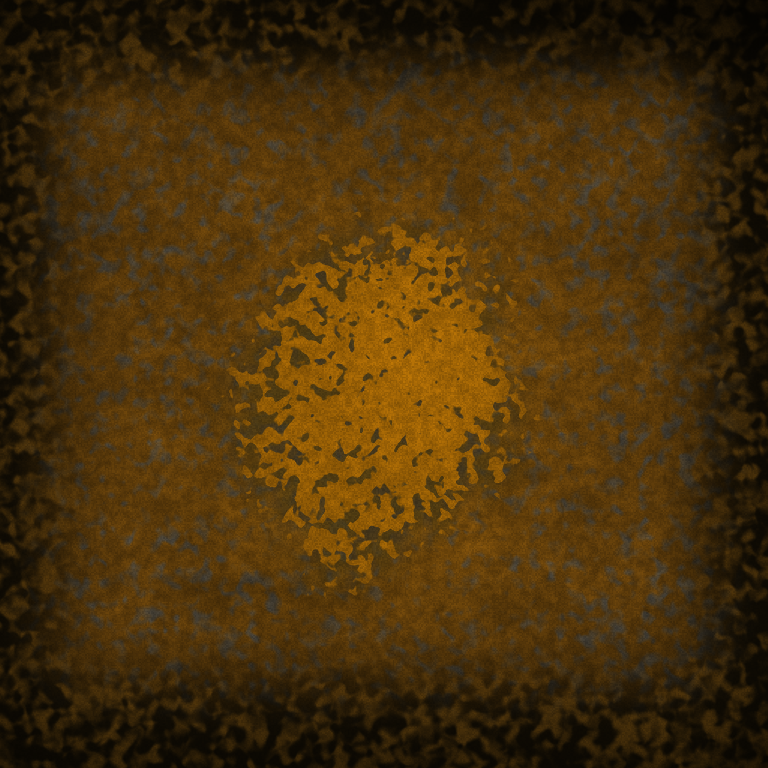
Give the GLSL for this texture, as a Shadertoy shader.

```glsl
// Rusted metal plate: soft orange corrosion over grey steel, fading to a dark rim.
// Small blotches come from lightly bent value noise; in an elliptical core they
// turn crisp and bright, while a rounded box mask shades the border.

const vec3 STEEL = vec3(0.285, 0.265, 0.225);
const vec3 RUST_DULL = vec3(0.37, 0.235, 0.040);
const vec3 RUST_BRIGHT = vec3(0.60, 0.375, 0.020);
const vec3 PIT = vec3(0.27, 0.215, 0.075);

float hash(vec2 p) {
    vec3 q = fract(vec3(p.xyx) * 0.1031);
    q += dot(q, q.yzx + 33.33);
    return fract((q.x + q.y) * q.z);
}

float valueNoise(vec2 p) {
    vec2 cell = floor(p);
    vec2 f = fract(p);
    f = f * f * (3.0 - 2.0 * f);
    float low = mix(hash(cell), hash(cell + vec2(1.0, 0.0)), f.x);
    float high = mix(hash(cell + vec2(0.0, 1.0)), hash(cell + vec2(1.0)), f.x);
    return mix(low, high, f.y);
}

float fbm(vec2 p) {
    float sum = 0.0;
    float weight = 0.55;
    for (int i = 0; i < 4; i++) {
        sum += weight * valueNoise(p);
        p = mat2(0.8, 0.6, -0.6, 0.8) * p * 2.03 + 17.3;
        weight *= 0.5;
    }
    return sum;
}

// Rotated noise with slightly bent outlines hides the lattice.
float blotches(vec2 p, float frequency) {
    vec2 q = mat2(0.8, 0.6, -0.6, 0.8) * p * frequency;
    vec2 bend = vec2(valueNoise(q * 0.9 + 31.0), valueNoise(q * 0.9 + 73.0)) - 0.5;
    q += bend * 0.7;
    return 0.75 * valueNoise(q) + 0.25 * valueNoise(q * 1.8 + 11.0);
}

float roundedBox(vec2 p, vec2 halfSize, float radius) {
    vec2 d = abs(p) - halfSize + radius;
    return length(max(d, 0.0)) + min(max(d.x, d.y), 0.0) - radius;
}

float spot(vec2 p, vec2 centre, vec2 size) {
    vec2 d = (p - centre) / size;
    return exp(-dot(d, d));
}

void mainImage(out vec4 fragColor, in vec2 fragCoord) {
    vec2 uv = fragCoord / iResolution.xy;
    float cloud = fbm(uv * 7.0 + 4.0) - 0.5;
    float mottling = fbm(uv * 26.0 + 51.0) - 0.5;

    // Large masks: lit plate and core
    float box = roundedBox(uv - vec2(0.495, 0.508), vec2(0.435, 0.405), 0.09);
    float plate = 1.0 - smoothstep(-0.070, 0.055, box + cloud * 0.03 + mottling * 0.03);
    vec2 fromCore = (uv - vec2(0.495, 0.480)) / vec2(0.185, 0.225);
    fromCore.x -= 0.12 * fromCore.y;
    float coreDistance = length(fromCore) + cloud * 0.35 + mottling * 0.35;
    float glow = exp(-0.70 * dot(fromCore, fromCore));
    float brightSpot = spot(uv, vec2(0.545, 0.535), vec2(0.13, 0.17));

    // Fine pits gather in two small clusters
    float cluster = spot(uv, vec2(0.590, 0.357), vec2(0.045, 0.028))
                  + spot(uv, vec2(0.488, 0.657), vec2(0.028, 0.024));
    float coarse = blotches(uv, 92.0);
    float fine = blotches(uv + 3.0, 150.0);

    // Surrounding corrosion: diffuse, thinner to the right and at the rim
    float thin = 0.06 * smoothstep(0.60, 0.90, uv.x) + 0.06 * smoothstep(-0.14, 0.0, box);
    float softRust = smoothstep(0.05, 0.55, coarse - thin + cloud * 0.22 + 0.03 + glow * 0.06);
    vec3 dull = mix(RUST_DULL, RUST_BRIGHT, 0.35 * glow);
    vec3 surround = mix(STEEL, dull, softRust);
    surround *= 0.98 + cloud * 0.25 + mottling * 0.25;
    surround *= 0.82 + 0.32 * blotches(uv + 9.0, 105.0);
    surround *= mix(0.82, 1.0, smoothstep(0.02, -0.20, box));

    // Core corrosion: crisp flakes that thin out into the surroundings
    float core = 1.0 - smoothstep(0.70, 1.15, coreDistance);
    float flakeField = mix(blotches(uv + 5.0, 98.0), fine, clamp(cluster + 0.15, 0.0, 1.0));
    float level = 0.36 - 0.07 * brightSpot + 0.10 * cluster + 0.04 * smoothstep(0.5, 0.3, uv.y);
    level += 0.50 * smoothstep(0.62, 1.25, coreDistance);
    float flakes = smoothstep(level - 0.045, level + 0.045, flakeField + cloud * 0.12);
    float depth = smoothstep(0.45, 0.75, valueNoise(uv * 70.0 + 8.0));
    vec3 pit = mix(PIT, vec3(0.20, 0.185, 0.145), depth * 0.8);
    pit = mix(pit, surround, 0.25);
    vec3 bright = RUST_BRIGHT * (0.83 + 0.12 * brightSpot + 0.20 * valueNoise(uv * 110.0 + 40.0));
    vec3 base = mix(surround, pit, core);
    float reach = 1.0 - smoothstep(1.05, 1.35, coreDistance);
    bright = mix(dull * 1.1, bright, 0.45 + 0.55 * core);
    vec3 lit = mix(base, bright, flakes * reach);

    // Dark rim with faint rust crumbs
    float crumbs = smoothstep(0.28, 0.90, blotches(uv + 7.0, 88.0) + cloud * 0.25);
    float rimFade = mix(0.60, 1.0, smoothstep(0.16, 0.0, box));
    rimFade *= 1.0 - 0.55 * spot(uv, vec2(1.0), vec2(0.40, 0.14));
    vec3 rim = vec3(0.060, 0.044, 0.014) + vec3(0.225, 0.145, 0.025) * crumbs;
    vec3 color = mix(rim * rimFade, lit, plate);

    // Fine grain
    float grain = hash(floor(uv * 512.0) + 5.0) - 0.5;
    color *= 1.0 + 0.20 * grain;
    fragColor = vec4(clamp(color, 0.0, 1.0), 1.0);
}
```
